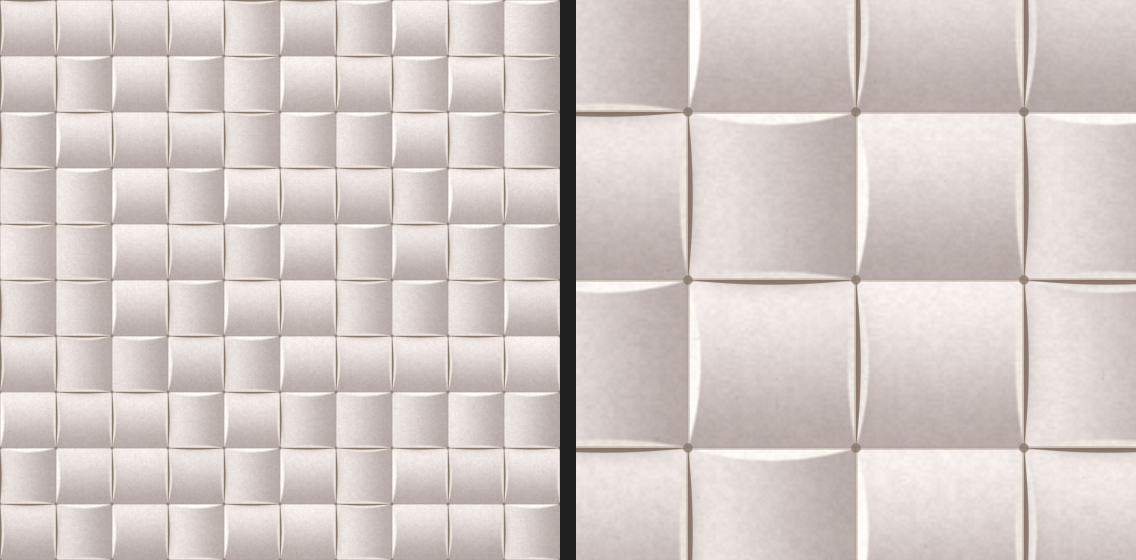
Left, the full canvas; right, a detail of the centre.
Reproduce this pattern procedurally as a WebGL 2 fragment shader.

```glsl
#version 300 es
precision highp float;
// A ten by ten mosaic of pale arched stone tiles, each turned at random.
// Every tile is a shallow half-cylinder: a ramp shades its curve, thin lenses
// form its cut ends, and raised ends cast shadows to the right and below.

uniform vec2 u_resolution;
out vec4 fragColor;

const float TILES = 10.0;
const float TURN_CHANCE = 0.30;    // odds that a tile breaks the checkerboard
const float LIT_BEVEL = 0.075;     // lens depths, as a share of one tile
const float FAR_BEVEL = 0.050;
const float GAP_DEPTH = 0.028;
const float JOINT_WIDTH = 0.010;
const float SHADOW_REACH = 0.050;
const float SHADOW_STRENGTH = 0.42;
const float GRAIN_SCALE = 26.0;    // grains across one tile
const float GRAIN_AMOUNT = 0.035;
const float TILE_VARIATION = 0.030;

const vec3 STONE_LIGHT = vec3(0.965, 0.935, 0.925);
const vec3 STONE_DARK = vec3(0.715, 0.665, 0.655);
const vec3 BEVEL_LIT = vec3(0.995, 0.980, 0.965);
const vec3 BEVEL_FAR = vec3(0.925, 0.895, 0.870);
const vec3 JOINT = vec3(0.700, 0.635, 0.595);
const vec3 GAP = vec3(0.500, 0.425, 0.370);

float hash(vec2 p) {
    return fract(sin(dot(p, vec2(127.1, 311.7))) * 43758.5453);
}

float valueNoise(vec2 p) {
    vec2 i = floor(p);
    vec2 f = fract(p);
    f = f * f * (3.0 - 2.0 * f);
    float low = mix(hash(i), hash(i + vec2(1.0, 0.0)), f.x);
    float high = mix(hash(i + vec2(0.0, 1.0)), hash(i + 1.0), f.x);
    return mix(low, high, f.y);
}

// 1 when the cylinder axis is vertical, 0 when it is horizontal
float uprightTile(vec2 cell) {
    float checker = mod(cell.x + cell.y, 2.0);
    float turned = step(hash(cell + 3.7), TURN_CHANCE);
    return abs(checker - turned);
}

// Height of the arch at position t across a tile
float arch(float t) {
    return 4.0 * t * (1.0 - t);
}

// Smooth mask, 1 where d lies below the edge
float below(float d, float edge, float blur) {
    return 1.0 - smoothstep(edge - blur, edge + blur, d);
}

void main() {
    vec2 p = gl_FragCoord.xy / min(u_resolution.x, u_resolution.y) * TILES;
    float blur = 0.8 * TILES / min(u_resolution.x, u_resolution.y);
    vec2 cell = floor(p);
    vec2 f = fract(p);
    float upright = uprightTile(cell);

    // Tile coordinates measured from the lit left and top sides
    vec2 lit = vec2(f.x, 1.0 - f.y);
    float across = mix(lit.y, lit.x, upright);
    float along = mix(lit.x, lit.y, upright);
    float bulge = arch(across);

    // Curved stone face
    float shade = smoothstep(0.02, 1.06, across);
    shade = mix(shade, 0.08 + 0.88 * shade, upright);
    shade += 0.06 * smoothstep(0.5, 1.0, along);
    vec3 color = mix(STONE_LIGHT, STONE_DARK, clamp(shade, 0.0, 1.0));

    // Cut ends, deepest where the arch is highest
    float soft = blur + 0.008;
    color = mix(color, BEVEL_LIT, below(along, LIT_BEVEL * bulge, soft));
    color = mix(color, BEVEL_FAR, below(1.0 - along, FAR_BEVEL * bulge, soft));

    // Stone grain, small pits and tile-to-tile tone
    float grain = valueNoise(p * GRAIN_SCALE) + valueNoise(p * GRAIN_SCALE * 2.1) - 1.0;
    float pit = smoothstep(0.93, 1.0, valueNoise(p * 17.0 + 41.0));
    color *= 1.0 + GRAIN_AMOUNT * grain - 0.05 * pit;
    color *= 1.0 + TILE_VARIATION * (hash(cell + 19.3) - 0.5);

    // Shadows from raised ends of the left and upper neighbours
    float fromLeft = (1.0 - uprightTile(cell - vec2(1.0, 0.0))) * arch(f.y);
    float fromAbove = uprightTile(cell + vec2(0.0, 1.0)) * arch(f.x);
    float shadow = fromLeft * exp(-lit.x / SHADOW_REACH)
                 + fromAbove * exp(-lit.y / SHADOW_REACH);
    color = mix(color, GAP, SHADOW_STRENGTH * min(shadow, 1.0));

    // Thin joints on every side, opening into dark lenses beside raised ends
    vec2 side = min(f, 1.0 - f);
    color = mix(color, JOINT, 0.65 * below(min(side.x, side.y), JOINT_WIDTH, blur));
    float gap = max(below(lit.x, GAP_DEPTH * fromLeft, blur) * step(0.01, fromLeft),
                    below(lit.y, GAP_DEPTH * fromAbove, blur) * step(0.01, fromAbove));
    color = mix(color, GAP, 0.85 * gap);

    // Dark pinholes where four corners meet
    color = mix(color, GAP, 0.7 * below(length(side), 0.028, blur));

    fragColor = vec4(clamp(color, 0.0, 1.0), 1.0);
}
```
